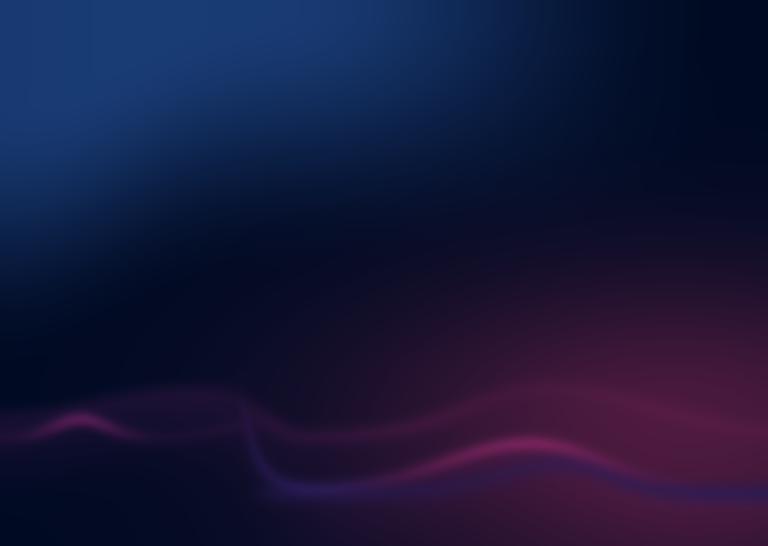
This background is drawn by a Shadertoy shader. Its source:

```glsl
#define NAVY vec3(0.0, 0.04, 0.135)
#define BLUE vec3(0.10, 0.235, 0.46)
#define PLUM vec3(0.295, 0.10, 0.24)
#define PINK vec3(0.23, 0.05, 0.13)
#define VIOLET vec3(0.03, 0.04, 0.16)
#define FILM vec3(0.11, 0.025, 0.075)
#define LINE_WIDTH 0.014

// Gaussian hill with separate left and right widths
float bump(float x, float center, float left, float right) {
    float d = (x - center) / (x < center ? left : right);
    return exp(-d * d);
}

// Heights of the flowing ribbons
float upperRibbon(float x) {
    float shelf = 0.05 + 0.047 * smoothstep(0.0, 0.24, x);
    return 0.2 + shelf * (1.0 - smoothstep(0.27, 0.40, x))
         + 0.09 * bump(x, 0.71, 0.14, 0.20);
}

float leftRibbon(float x) {
    return 0.198 + 0.034 * bump(x, 0.105, 0.05, 0.05)
         + 0.022 * smoothstep(0.22, 0.33, x);
}

float lowerRibbon(float x) {
    float fall = 0.17 * exp(-max(x - 0.31, 0.0) / 0.025);
    return 0.098 + fall + 0.09 * bump(x, 0.69, 0.16, 0.14);
}

float violetRibbon(float x) {
    return 0.096 + 0.055 * bump(x, 0.73, 0.12, 0.09);
}

// Soft line whose thickness stays even on steep parts
float glowLine(float y, float height, float width) {
    float slope = dFdx(height) * iResolution.y;
    float d = (y - height) / (width * length(vec2(1.0, slope)));
    return exp(-d * d);
}

// Veil with a clear upper edge, thinning downward
float veil(float y, float height, float depth) {
    float d = height - y;
    return smoothstep(-0.015, 0.025, d) * exp(-pow(max(d, 0.0) / depth, 2.0));
}

void mainImage(out vec4 fragColor, in vec2 fragCoord) {
    vec2 uv = fragCoord / iResolution.xy;
    float x = uv.x, y = uv.y;

    // Blue light from the upper left
    float depth = 1.0 - y - 0.17 * bump(x, 0.0, 0.2, 0.2);
    float blueLight = (1.0 - smoothstep(0.02, 0.50, depth))
                    * (1.0 - smoothstep(0.38, 0.95, x))
                    * mix(0.9, 1.0, bump(x, 0.18, 0.2, 0.3));
    vec3 color = mix(NAVY, BLUE, blueLight);

    // Plum haze at the lower right
    float haze = bump(x, 0.88, 0.42, 0.42) * bump(y, 0.23, 0.40, 0.27);
    color = mix(color, PLUM, haze);

    // Translucent veils under the ribbons
    float upper = upperRibbon(x);
    float lower = lowerRibbon(x);
    float leftSide = 1.0 - smoothstep(0.24, 0.42, x);
    color += FILM * veil(y, upper, 0.10) * mix(0.15, 0.8, leftSide);
    color += FILM * veil(y, lower, 0.10) * 0.3 * smoothstep(0.32, 0.45, x);

    // Pink crests
    float upperGain = 0.32 * smoothstep(0.26, 0.38, x) * mix(1.0, 0.45, smoothstep(0.5, 0.7, x));
    color += PINK * upperGain * glowLine(y, upper, LINE_WIDTH * 1.2);
    float leftGain = (0.85 * bump(x, 0.105, 0.055, 0.06) + 0.16) * (1.0 - smoothstep(0.28, 0.38, x));
    color += PINK * leftGain * glowLine(y, leftRibbon(x), LINE_WIDTH);
    float lowerGain = 0.8 * bump(x, 0.68, 0.17, 0.13) + 0.15 * (1.0 - smoothstep(0.4, 0.9, x));
    lowerGain *= smoothstep(0.30, 0.35, x);
    color += PINK * lowerGain * glowLine(y, lower, LINE_WIDTH * 1.1);

    // Violet edges, cooler toward the right
    float violetGain = smoothstep(0.31, 0.37, x) * mix(0.55, 0.85, smoothstep(0.7, 0.95, x));
    float violetLine = glowLine(y, violetRibbon(x), LINE_WIDTH * 1.4);
    color = mix(color, vec3(0.15, 0.11, 0.34), 0.75 * violetGain * violetLine);
    color += VIOLET * 0.5 * glowLine(y, lower, LINE_WIDTH)
           * smoothstep(0.305, 0.34, x) * (1.0 - smoothstep(0.38, 0.55, x));

    fragColor = vec4(color, 1.0);
}
```
